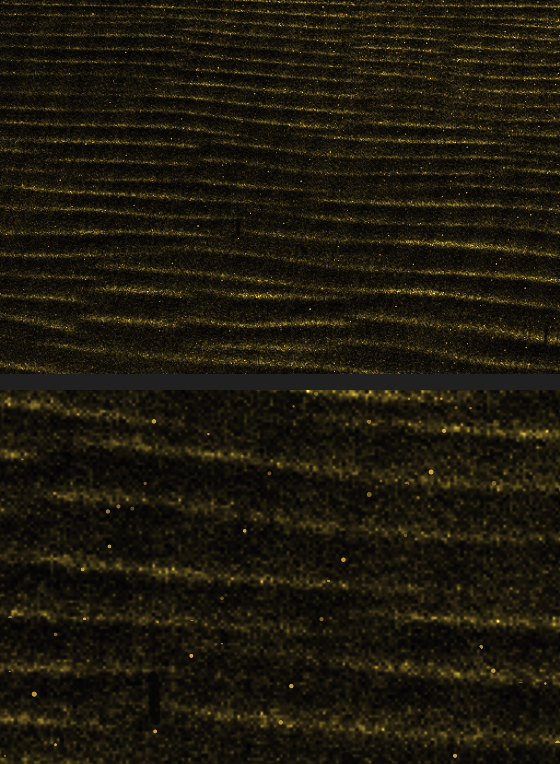
Top, the full canvas; bottom, a detail of the centre.
Give the GLSL for this texture, as a Shadertoy shader.

```glsl
const float TAU = 6.2831853;
const float GRAIN_ROWS = 342.0;
const float GLINT_ROWS = 90.0;
const int TWIGS = 4;
const vec3 GLINT_GOLD = vec3(0.85, 0.68, 0.23);
const vec3 TWIG_DARK = vec3(0.022, 0.019, 0.018);

float hash(vec2 p) {
    return fract(sin(dot(p, vec2(127.1, 311.7))) * 43758.5453);
}

float valueNoise(vec2 p) {
    vec2 i = floor(p), f = fract(p);
    f = f * f * (3.0 - 2.0 * f);
    float low = mix(hash(i), hash(i + vec2(1, 0)), f.x);
    float high = mix(hash(i + vec2(0, 1)), hash(i + vec2(1, 1)), f.x);
    return mix(low, high, f.y);
}

// Normally distributed value per cell
float gaussian(vec2 cell) {
    float radius = sqrt(-2.0 * log(max(hash(cell), 0.0005)));
    return radius * cos(TAU * hash(cell + 57.3));
}

float gaussianNoise(vec2 p) {
    vec2 i = floor(p), f = fract(p);
    f = f * f * (3.0 - 2.0 * f);
    float low = mix(gaussian(i), gaussian(i + vec2(1, 0)), f.x);
    float high = mix(gaussian(i + vec2(0, 1)), gaussian(i + vec2(1, 1)), f.x);
    return mix(low, high, f.y);
}

// One ripple: thin bright crest over a slope that fades into shadow
float rippleProfile(float phase) {
    float t = fract(phase);
    float slope = smoothstep(0.0, 0.26, t) * (1.0 - smoothstep(0.14, 0.95, t));
    float crest = exp(-pow((t - 0.23) / 0.11, 2.0));
    return 0.55 * slope + 0.60 * crest;
}

// Perspective rows of ripples, falling to the right and flatter far away
float ripplePhase(vec2 p) {
    float bend = mix(1.25, 0.45, p.y);
    float y = p.y + mix(0.10, 0.035, p.y) * p.x;
    y += 0.034 * bend * (valueNoise(p * vec2(2.2, 3.5) + 3.0) - 0.5);
    y += 0.017 * bend * (valueNoise(p * vec2(4.5, 14.0) + 17.0) - 0.5);
    return 13.5 * y + 7.0 * y * y * y;
}

// Two shifted ripple sets trade places, so that crests fork and merge
float rippleLight(vec2 p) {
    float phase = ripplePhase(p);
    float shift = 0.25 + 0.6 * valueNoise(p * vec2(2.0, 6.0) + 43.0);
    float swap = smoothstep(0.38, 0.62, valueNoise(p * vec2(2.8, 7.0) + 91.0));
    return mix(rippleProfile(phase), rippleProfile(phase + shift), swap);
}

// Exponent of brightness before the grain is added
float relief(vec2 p, float sun) {
    float strength = mix(0.6, 1.5, valueNoise(p * vec2(3.5, 20.0) + 31.0));
    float ripples = 1.12 * strength * (rippleLight(p) - 0.33);
    float streaks = 0.50 * (valueNoise(p * vec2(9.0, 48.0) + 5.0) - 0.5);
    float patches = 0.30 * (valueNoise(p * vec2(2.0, 4.0) + 71.0) - 0.5);
    return ripples + streaks + patches + 0.50 * (sun - 0.35);
}

float grain(vec2 p) {
    float fine = gaussianNoise(p * GRAIN_ROWS - 0.5);
    float coarse = valueNoise(p * GRAIN_ROWS * 0.6 + 11.0) - 0.5;
    return 0.46 * fine + 0.75 * coarse;
}

// Sparse round sparkles, one candidate per cell
float glint(vec2 p, float density, float pixel) {
    vec2 cell = floor(p * GLINT_ROWS);
    vec2 jitter = 0.25 + 0.5 * vec2(hash(cell + 4.1), hash(cell + 8.7));
    float d = length(p - (cell + jitter) / GLINT_ROWS);
    float radius = mix(0.0010, 0.0023, hash(cell + 2.9));
    float present = step(hash(cell + 19.4), density);
    float power = mix(0.4, 1.0, hash(cell + 33.8));
    return present * power * (1.0 - smoothstep(radius - 0.5 * pixel, radius + 0.5 * pixel, d));
}

float segmentDistance(vec2 p, vec2 a, vec2 b) {
    vec2 ab = b - a;
    float t = clamp(dot(p - a, ab) / dot(ab, ab), 0.0, 1.0);
    return length(p - a - ab * t);
}

// Sand tone from brightness: dark umber to gold
vec3 sandColor(float light) {
    return vec3(light, 0.84 * light, 0.015 + 0.27 * light);
}

void mainImage(out vec4 fragColor, in vec2 fragCoord) {
    vec2 p = fragCoord / iResolution.y;
    float aspect = iResolution.x / iResolution.y;
    float pixel = 1.0 / iResolution.y;

    // Low sun reaching in from the upper right
    float across = p.x / aspect;
    float sun = clamp(0.15 + 0.25 * across + 0.55 * p.y * p.y * across, 0.0, 1.0);
    float form = relief(p, sun);
    float light = max(0.112 * exp(form + grain(p)) - 0.012, 0.004);
    vec3 color = sandColor(light);

    // Sparkles gather on lit slopes
    float density = 0.15 * sun * sun + 0.05 * smoothstep(0.0, 0.6, form);
    color = mix(color, GLINT_GOLD, glint(p, density, pixel));

    // A few half-buried twigs
    for (int i = 0; i < TWIGS; i++) {
        vec2 id = vec2(float(i), 6.0);
        vec2 a = vec2(hash(id) * aspect, 0.1 + 0.55 * hash(id + 1.7));
        float angle = TAU * hash(id + 3.1);
        vec2 b = a + mix(0.012, 0.04, hash(id + 5.3)) * vec2(cos(angle), sin(angle));
        float d = segmentDistance(p, a, b) - mix(0.002, 0.005, hash(id + 9.2));
        color = mix(color, TWIG_DARK, 0.85 * (1.0 - smoothstep(-pixel, pixel, d)));
    }
    fragColor = vec4(color, 1.0);
}
```
